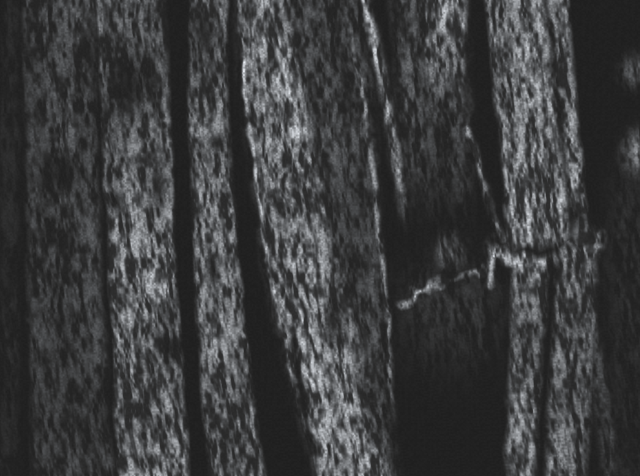
A Shadertoy shader for this texture:

```glsl
// Weathered timber planks in pale chalk on black paper, with a broken ledge.
// Curved plank masks and tapered strokes build a light map, which is then
// broken up by stretched value noise that acts as the chalk grain.

float hash(vec2 p) {
    return fract(sin(dot(p, vec2(127.1, 311.7))) * 43758.5453);
}

float noise(vec2 p) {
    vec2 i = floor(p), f = fract(p);
    f = f * f * (3.0 - 2.0 * f);
    return mix(mix(hash(i), hash(i + vec2(1, 0)), f.x),
               mix(hash(i + vec2(0, 1)), hash(i + vec2(1, 1)), f.x), f.y);
}

// Quadratic through the x positions at top, middle and bottom
float curve(float y, vec3 k) {
    return k.x + y * (4.0 * k.y - 3.0 * k.x - k.z) + y * y * 2.0 * (k.x - 2.0 * k.y + k.z);
}

// Soft interval from a to b
float span(float v, float a, float b, float soft) {
    return smoothstep(a - soft, a + soft, v) * (1.0 - smoothstep(b - soft, b + soft, v));
}

float plank(vec2 p, vec3 left, vec3 right, float soft) {
    return span(p.x, curve(p.y, left), curve(p.y, right), soft);
}

float ribbon(vec2 p, vec3 path, float width) {
    float d = (p.x - curve(p.y, path)) / width;
    return exp(-d * d);
}

float stroke(vec2 p, vec2 a, vec2 b, float width) {
    vec2 ab = b - a;
    float d = length(p - a - ab * clamp(dot(p - a, ab) / dot(ab, ab), 0.0, 1.0)) / width;
    return exp(-d * d);
}

float blob(vec2 p, vec2 centre, vec2 radius) {
    vec2 d = (p - centre) / radius;
    return exp(-dot(d, d));
}

float leftPlanks(vec2 p) {
    float y = p.y;
    float l = 0.06 * span(p.x, 0.0, 0.04, 0.01);
    l = max(l, mix(0.27, 0.17, y) * plank(p, vec3(0.05, 0.06, 0.07), vec3(0.20, 0.21, 0.24), 0.012));
    l = max(l, mix(0.36, 0.56, smoothstep(0.1, 0.7, y)) *
        plank(p, vec3(0.20, 0.228, 0.25), vec3(0.35, 0.37, 0.40), 0.007));
    l = max(l, 0.47 * plank(p, vec3(0.402, 0.408, 0.445), vec3(0.48, 0.50, 0.56), 0.008));
    // Wide central plank with a shaded right side and a lit left rim
    vec3 rim = vec3(0.502, 0.553, 0.67);
    l = max(l, 0.66 * plank(p, rim, vec3(0.60, 0.71, 0.82), 0.045) * smoothstep(-0.004, 0.006, p.x - curve(y, rim)));
    l = max(l, 0.23 * plank(p, rim, vec3(0.77, 0.80, 0.83), 0.02));
    l = max(l, 0.75 * ribbon(p, rim + 0.006, 0.006) * (1.0 - 0.6 * smoothstep(0.6, 0.9, y)));
    l = max(l, 0.45 * ribbon(p, vec3(0.205, 0.233, 0.255), 0.005));
    l *= 1.0 - 0.85 * stroke(p, vec2(0.617, 0.69), vec2(0.66, 0.95), 0.008);
    // Loose splinters
    l = max(l, 0.62 * ribbon(p, vec3(0.77, 0.857, 0.87), 0.011) * span(y, -0.1, 0.42, 0.09));
    l = max(l, 0.55 * ribbon(p, vec3(0.73, 0.803, 0.835), 0.007) * span(y, 0.05, 0.84, 0.09));
    return l;
}

float rightPlanks(vec2 p, float ragged) {
    float y = p.y;
    float l = 0.27 * plank(p, vec3(0.83, 0.86, 0.88), vec3(0.98, 1.0, 1.02), 0.02) * (1.0 - smoothstep(0.25, 0.52, y));
    l = max(l, 0.60 * plank(p, vec3(0.895, 0.91, 0.93), vec3(0.985, 0.98, 0.97), 0.009) *
        (1.0 - smoothstep(0.08, 0.36, y)));
    float upper = plank(p, vec3(1.025, 1.075, 1.125), vec3(1.197, 1.245, 1.293), 0.008);
    upper *= 1.0 - 0.75 * ribbon(p, vec3(1.153, 1.21, 1.25), 0.008);
    l = max(l, 0.63 * upper * (1.0 - smoothstep(0.49, 0.54, y + ragged)));
    // Posts below the break
    l = max(l, 0.52 * plank(p, vec3(1.10, 1.087, 1.07), vec3(1.17, 1.157, 1.127), 0.012) * smoothstep(0.53, 0.55, y));
    l = max(l, 0.50 * plank(p, vec3(1.205, 1.182, 1.153), vec3(1.27, 1.265, 1.235), 0.012) * smoothstep(0.50, 0.53, y));
    l = max(l, 0.25 * stroke(p, vec2(1.255, 0.70), vec2(1.29, 1.0), 0.015));
    // Ledge, leaning sliver, shelf and knob
    vec2 r = p + vec2(0.0, ragged);
    l = max(l, 0.72 * stroke(r, vec2(1.045, 0.525), vec2(1.145, 0.56), 0.015));
    l = max(l, 0.62 * stroke(r, vec2(1.18, 0.55), vec2(1.258, 0.51), 0.017));
    l = max(l, 0.50 * stroke(p, vec2(1.04, 0.53), vec2(1.032, 0.60), 0.009));
    l = max(l, 0.60 * stroke(p, vec2(0.988, 0.27), vec2(1.063, 0.505), 0.007));
    l = max(l, 0.65 * stroke(r, vec2(0.85, 0.635), vec2(0.91, 0.605), 0.011));
    l = max(l, 0.42 * stroke(r, vec2(0.91, 0.605), vec2(1.02, 0.57), 0.011));
    l = max(l, 0.52 * blob(p, vec2(0.95, 0.53), vec2(0.026, 0.034)));
    l = max(l, 0.15 * blob(p, vec2(0.95, 0.66), vec2(0.10, 0.10)));
    // Faint timber at the far edge
    l = max(l, 0.07 * smoothstep(1.25, 1.32, p.x) * smoothstep(0.25, 0.5, y));
    l = max(l, 0.42 * blob(p, vec2(1.345, 0.15), vec2(0.028, 0.03)));
    return max(l, 0.50 * blob(p, vec2(1.345, 0.32), vec2(0.027, 0.04)));
}

void mainImage(out vec4 fragColor, in vec2 fragCoord) {
    vec2 uv = fragCoord / iResolution.xy;
    vec2 p = vec2(uv.x * 1.352, 1.0 - uv.y);
    vec2 wobble = p + vec2(0.008 * (noise(p * vec2(35.0, 18.0)) - 0.5), 0.0);
    float light = max(leftPlanks(wobble), rightPlanks(wobble, 0.03 * (noise(p * 45.0) - 0.5)));

    // Knots and worn hollows: centre, then radii
    vec4 hollows[10] = vec4[10](
        vec4(0.704, 0.678, 0.020, 0.045), vec4(0.361, 0.731, 0.018, 0.03), vec4(0.449, 0.563, 0.014, 0.035),
        vec4(0.458, 0.30, 0.022, 0.02), vec4(0.335, 0.39, 0.017, 0.05), vec4(0.246, 0.423, 0.016, 0.025),
        vec4(1.213, 0.455, 0.015, 0.03), vec4(0.435, 0.075, 0.025, 0.04), vec4(0.132, 0.36, 0.04, 0.04),
        vec4(0.275, 0.18, 0.05, 0.07));
    for (int i = 0; i < 10; i++) light *= 1.0 - 0.85 * blob(p, hollows[i].xy, hollows[i].zw);

    // Chalk grain follows the lean of the timber
    vec2 g = vec2(wobble.x - 0.08 * p.y - 0.03 * p.y * p.y, p.y);
    float grain = 0.48 * noise(g * vec2(125.0, 36.0)) + 0.30 * noise(g * vec2(230.0, 95.0) + 7.0)
                + 0.22 * noise(g * vec2(55.0, 7.0) + 19.0);
    float chalk = smoothstep(0.27, 0.80, grain) * (0.75 + 0.5 * noise(p * 260.0));
    light *= 0.75 + 0.5 * noise(g * vec2(18.0, 7.0) + 3.0);
    float grey = 0.128 + light * (0.08 + 0.78 * chalk) + 0.02 * (noise(p * 300.0) - 0.5);
    fragColor = vec4(grey * mix(vec3(1.0), vec3(0.98, 1.0, 1.025), smoothstep(0.13, 0.3, grey)), 1.0);
}
```
